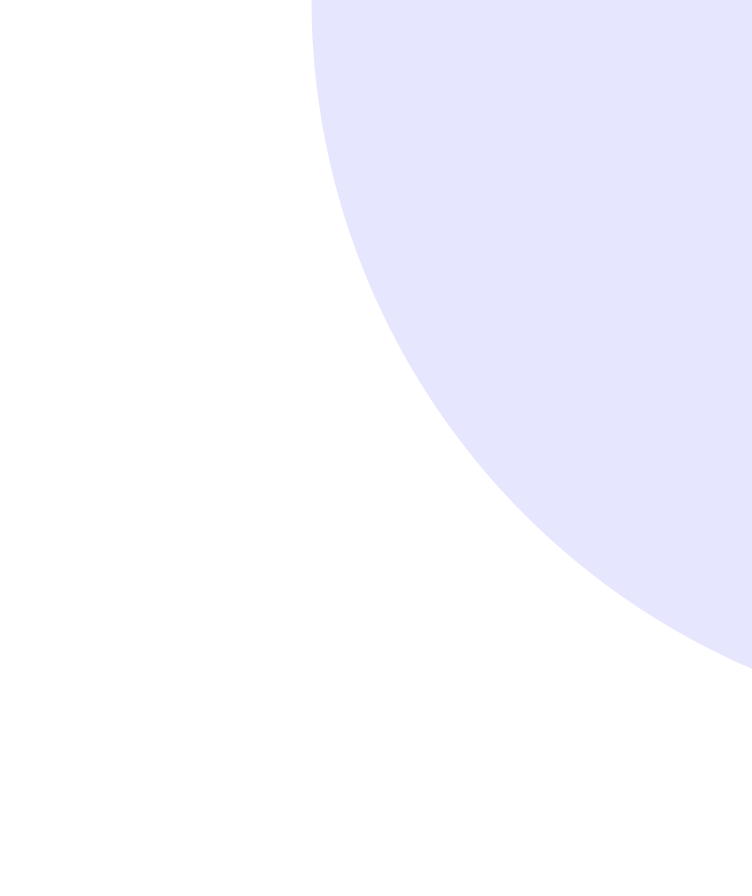
Reproduce this background procedurally as a Shadertoy shader.

```glsl
const vec3 WHITE = vec3(1.0);
const vec3 LAVENDER = vec3(0.9, 0.9, 1.0);

// Signed distance to a circle, negative inside
float circleDistance(vec2 point, vec2 center, float radius) {
    return length(point - center) - radius;
}

// Coverage of a shape, smoothed over one pixel
float coverage(float dist, float pixelSize) {
    return clamp(0.5 - dist / pixelSize, 0.0, 1.0);
}

void mainImage(out vec4 fragColor, in vec2 fragCoord) {
    // Canvas height is one unit
    float pixelSize = 1.0 / iResolution.y;
    vec2 point = fragCoord * pixelSize;

    // Large disc centred beyond the right side, level with the top edge
    vec2 discCenter = vec2(1.1602, 1.0);
    float discRadius = 0.8125;
    float disc = coverage(circleDistance(point, discCenter, discRadius), pixelSize);

    fragColor = vec4(mix(WHITE, LAVENDER, disc), 1.0);
}
```
